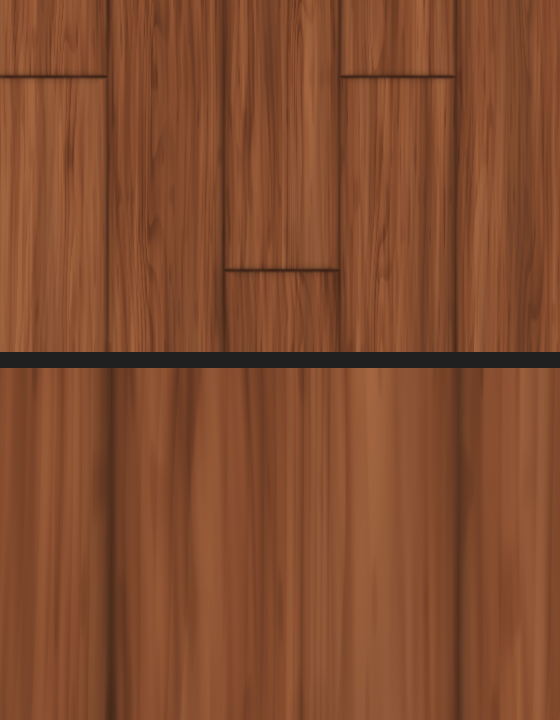
Top, the full canvas; bottom, a detail of the centre.
Give the GLSL for this texture, as a WebGL 2 fragment shader.

```glsl
#version 300 es
precision highp float;
// Walnut floor of long upright planks, each column staggered by a third of
// a plank. Stretched noise gives the fibres; growth rings are contours of a
// field that bulges around one strong and one weak heart line per plank.

uniform vec2 u_resolution;
out vec4 fragColor;

// Lengths are in canvas heights.
const float PLANK_WIDTH = 0.330;
const float PLANK_LENGTH = 1.65;
const float FIRST_SEAM = -0.025;
const float FIRST_JOINT = 0.782;
const float SEAM_WIDTH = 0.0055;
const float JOINT_WIDTH = 0.0050;
const float EDGE_SHADE_WIDTH = 0.022;
const float RINGS = 19.0;
const float HEART_WIDTH = 0.095;
const float HEART_BULGE = 6.5;
const float HEART_AXIS[5] = float[5](0.66, 0.38, 0.67, 0.31, 0.62);

const vec3 DARK = vec3(0.395, 0.215, 0.130);
const vec3 MID = vec3(0.533, 0.302, 0.182);
const vec3 LIGHT = vec3(0.635, 0.395, 0.250);
const vec3 GREY_BROWN = vec3(0.480, 0.292, 0.185);
const vec3 GAP = vec3(0.210, 0.120, 0.080);

float hash(vec2 p) {
    vec3 q = fract(p.xyx * vec3(0.1031, 0.1030, 0.0973));
    q += dot(q, q.yzx + 33.33);
    return fract((q.x + q.y) * q.z);
}

float noise(vec2 p) {
    vec2 i = floor(p), f = fract(p);
    f = f * f * (3.0 - 2.0 * f);
    return mix(mix(hash(i), hash(i + vec2(1, 0)), f.x),
               mix(hash(i + vec2(0, 1)), hash(i + vec2(1, 1)), f.x), f.y);
}

// Noise around zero, for adding light and dark alike.
float grain(vec2 p) {
    return noise(p) - 0.5;
}

// Gaussian line of the given half width.
float softLine(float distance, float width) {
    return exp(-distance * distance / (width * width));
}

// Wood tone of one plank: 0 is dark, 0.5 is average, 1 is light.
float woodTone(vec2 p, float across, int column, float seed) {
    vec2 q = p + vec2(seed * 7.0, seed * 13.0);
    float sway = 0.012 * grain(vec2(q.x * 5.0, q.y * 2.2))
               + 0.003 * grain(vec2(q.x * 20.0, q.y * 7.0));
    q.x += sway;

    // Ring field, pulled into pointed arches at the heart lines
    float field = RINGS * across + 3.0 * noise(vec2(q.x * 9.0, q.y * 1.3));
    float heart = 0.0;
    float darkHeart = 0.0;
    for (int k = 0; k < 2; k++) {
        float strength = k == 0 ? 1.0 : 0.5;
        float axis = fract(HEART_AXIS[column] + 0.57 * float(k));
        axis += 0.10 * grain(vec2(q.y * 1.8, seed + float(k) * 9.0));
        float d = across - axis;
        float bulge = exp(-sqrt(d * d + 0.0004) / HEART_WIDTH) * strength;
        float rise = noise(vec2(q.y * 2.7, seed * 3.0 + float(k) * 5.0));
        field += HEART_BULGE * bulge * rise;
        heart = max(heart, bulge);
        float patchy = noise(vec2(q.y * 3.5, seed + 21.0 + float(k) * 4.0));
        darkHeart += softLine(d, 0.045) * smoothstep(0.55, 0.95, patchy);
    }
    float phase = fract(field);
    float lateWood = smoothstep(0.35, 0.88, phase) * (1.0 - smoothstep(0.88, 1.0, phase));

    // Bands, fibres and pores, from broad to fine
    float tone = 0.57;
    tone += 0.48 * grain(vec2(q.x * 17.0, q.y * 0.7));
    tone += 0.50 * grain(vec2(field * 0.8, q.y * 0.6 + seed));
    tone += 0.42 * grain(vec2(q.x * 70.0, q.y * 1.6));
    tone += 0.36 * grain(vec2(q.x * 170.0, q.y * 5.0));
    tone -= lateWood * (0.10 + 0.24 * heart);
    tone += 0.10 * heart - 0.32 * darkHeart;
    tone -= 0.22 * smoothstep(0.72, 0.95, noise(vec2(q.x * 120.0, q.y * 9.0)));
    return clamp(tone, 0.0, 1.0);
}

void main() {
    vec2 p = gl_FragCoord.xy / u_resolution.y;

    // Plank layout
    float slot = (p.x - FIRST_SEAM) / PLANK_WIDTH;
    float column = floor(slot);
    float across = slot - column;
    float along = (p.y - FIRST_JOINT) / PLANK_LENGTH - column / 3.0;
    float row = floor(along);
    float seed = floor(hash(vec2(column + 11.0, row + 37.0)) * 60.0) + 1.0;
    float seamDistance = min(across, 1.0 - across) * PLANK_WIDTH;
    float jointDistance = abs(along - floor(along + 0.5)) * PLANK_LENGTH;

    // Wood colour
    float tone = woodTone(p, across, int(mod(column, 5.0)), seed);
    vec3 color = mix(DARK, MID, min(tone * 2.0, 1.0));
    color = mix(color, LIGHT, max(tone * 2.0 - 1.0, 0.0));
    float greyness = smoothstep(0.5, 0.9, noise(vec2(p.x * 24.0 + seed, p.y * 0.8)));
    color = mix(color, GREY_BROWN, 0.40 * greyness);

    // Shaded edges, then uneven seams and joints
    float edge = min(seamDistance, jointDistance * 1.4);
    color *= 1.0 - 0.13 * softLine(edge, EDGE_SHADE_WIDTH);
    float wear = noise(vec2(floor(slot + 0.5) * 17.0, p.y * 5.0));
    float seam = softLine(seamDistance, SEAM_WIDTH) * (0.38 + 0.30 * wear);
    float joint = softLine(jointDistance, JOINT_WIDTH) * (0.70 + 0.25 * noise(p * 40.0));
    color = mix(color, GAP, max(seam, joint));

    fragColor = vec4(color, 1.0);
}
```
